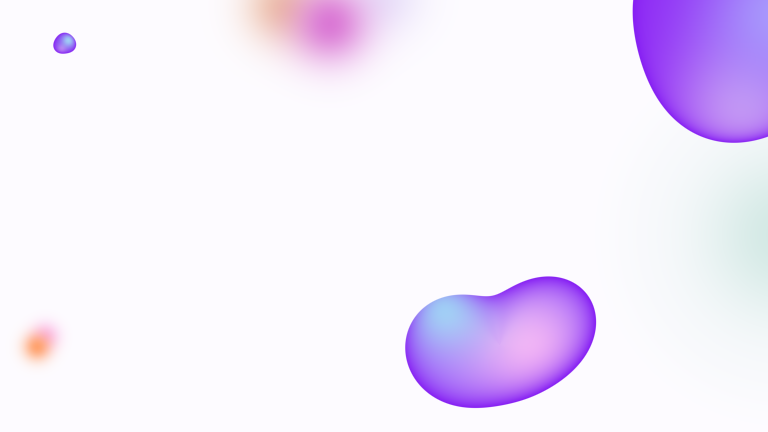
Write a WebGL 2 fragment shader that draws this background.

```glsl
#version 300 es
precision highp float;

uniform vec2 u_resolution;
out vec4 fragColor;

const vec3 PAPER = vec3(0.992, 0.986, 1.0);
const vec3 VIOLET = vec3(0.52, 0.11, 0.95);
const vec3 PINK = vec3(0.95, 0.71, 0.96);
const vec3 LILAC = vec3(0.78, 0.58, 0.95);
const vec3 PERIWINKLE = vec3(0.66, 0.62, 0.99);
const vec3 CYAN = vec3(0.64, 0.91, 0.96);
const vec3 MAGENTA = vec3(0.85, 0.45, 0.83);
const vec3 ORANGE = vec3(1.0, 0.61, 0.38);
const vec3 SAND = vec3(0.92, 0.72, 0.60);
const vec3 MINT = vec3(0.81, 0.905, 0.885);

// Soft round falloff, 1 at the center
float glow(vec2 p, vec2 center, float radius) {
    vec2 q = (p - center) / radius;
    return exp(-dot(q, q));
}

// Approximate distance to a closed outline of four angular harmonics
float blobDistance(vec2 p, float radius, vec4 cosAmp, vec4 sinAmp) {
    const vec4 k = vec4(1.0, 2.0, 3.0, 4.0);
    vec4 angle = k * atan(p.y, p.x);
    float edge = radius + dot(cosAmp, cos(angle)) + dot(sinAmp, sin(angle));
    float slope = dot(k, sinAmp * cos(angle) - cosAmp * sin(angle));
    return (length(p) - edge) / length(vec2(1.0, slope / edge));
}

// Body tint with two inner lights and a violet rim
vec3 shadeBlob(float d, float rimWidth, vec3 body, vec3 warm, float warmth,
               vec3 cool, float coolness) {
    vec3 color = mix(body, warm, warmth);
    color = mix(color, cool, coolness);
    float rim = exp(min(d, 0.0) / rimWidth) * (1.0 - 0.75 * coolness);
    return mix(color, VIOLET, rim);
}

vec3 paint(vec3 under, vec3 color, float d, float pixel) {
    return mix(color, under, smoothstep(-pixel, pixel, d));
}

void main() {
    vec2 p = gl_FragCoord.xy / u_resolution.y;
    float pixel = 0.75 / u_resolution.y;
    vec3 color = PAPER;

    // Mint haze at the right, with a faint wide halo
    vec2 hazeCenter = vec2(1.82, 0.456);
    float halo = 1.0 - smoothstep(0.32, 0.47, distance(p, hazeCenter));
    color = mix(color, MINT, 0.85 * glow(p, hazeCenter, 0.19) + 0.07 * halo);

    // Blurred light at the top
    color = mix(color, vec3(0.84, 0.79, 0.96), 0.5 * glow(p, vec2(0.89, 1.01), 0.09));
    color = mix(color, SAND, 0.85 * glow(p, vec2(0.655, 0.985), 0.085));
    color = mix(color, MAGENTA, 0.95 * glow(p, vec2(0.764, 0.945), 0.088));

    // Blurred light at the lower left
    color = mix(color, vec3(0.98, 0.69, 0.91), 0.8 * glow(p, vec2(0.106, 0.222), 0.031));
    color = mix(color, ORANGE, 0.9 * glow(p, vec2(0.086, 0.197), 0.031));

    // Bean
    float d = blobDistance(p - vec2(1.157, 0.201), 0.1753,
        vec4(0.001, 0.0424, -0.0048, -0.0027), vec4(0.0029, 0.0227, 0.0127, 0.0014));
    vec3 bean = shadeBlob(d, 0.032, vec3(0.66, 0.46, 0.98),
        PINK, glow(p, vec2(1.227, 0.19), 0.145),
        CYAN, glow(p, vec2(1.019, 0.306), 0.116));
    color = paint(color, bean, d, pixel);

    // Large corner drop
    d = blobDistance(p - vec2(1.713, 0.9306), 0.2553,
        vec4(0.0, 0.0007, 0.0104, 0.0), vec4(0.0, -0.0069, 0.006, 0.0));
    vec3 drop = shadeBlob(d, 0.016, vec3(0.56, 0.16, 0.96),
        LILAC, glow(p, vec2(1.72, 0.745), 0.165),
        PERIWINKLE, 0.95 * glow(p, vec2(1.81, 0.97), 0.19));
    color = paint(color, drop, d, pixel);

    // Small bead
    d = blobDistance(p - vec2(0.1497, 0.899), 0.0252,
        vec4(0.0, 0.001, 0.0003, 0.0), vec4(0.0, 0.0005, -0.0011, 0.0));
    vec3 bead = shadeBlob(d, 0.005, vec3(0.55, 0.32, 0.95),
        LILAC, 0.8 * glow(p, vec2(0.143, 0.886), 0.012),
        CYAN, 0.85 * glow(p, vec2(0.159, 0.907), 0.016));
    color = paint(color, bead, d, pixel);

    fragColor = vec4(color, 1.0);
}
```
